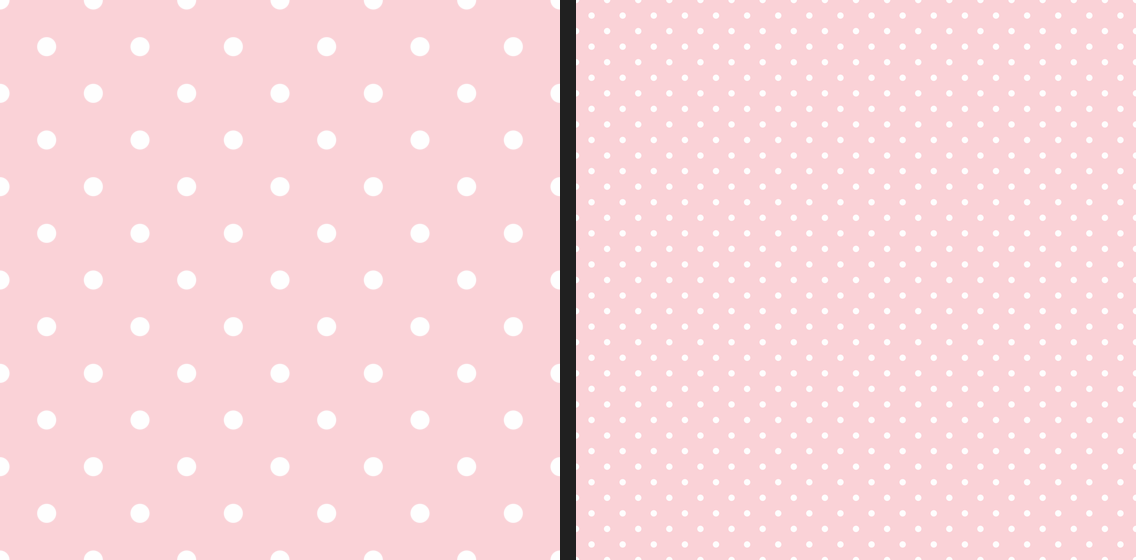
Left, the tile; right, the same tile 3 across and 3 down.
This pattern is drawn by a WebGL 1 fragment shader. Its source:

```glsl
precision highp float;
// Small white polka dots in a staggered grid on soft pink.

uniform vec2 u_resolution;

const float REPEATS = 6.0;      // cells across and down
const float DOT_RADIUS = 0.102; // in cell widths
const vec3 PINK = vec3(0.980, 0.822, 0.845);
const vec3 WHITE = vec3(0.996);

// Distance to the nearest dot centre, at cell corners and cell middles
float staggeredDistance(vec2 cellPos) {
  vec2 folded = abs(fract(cellPos + 0.5) - 0.5);
  return min(length(folded), length(folded - 0.5));
}

// Coverage of a disc with an edge softened over the given width
float discMask(float dist, float radius, float softness) {
  return 1.0 - smoothstep(radius - softness, radius + softness, dist);
}

void main() {
  vec2 uv = gl_FragCoord.xy / u_resolution;
  float pixel = REPEATS / min(u_resolution.x, u_resolution.y);

  float dist = staggeredDistance(uv * REPEATS);
  float dots = discMask(dist, DOT_RADIUS, 0.8 * pixel);

  gl_FragColor = vec4(mix(PINK, WHITE, dots), 1.0);
}
```
